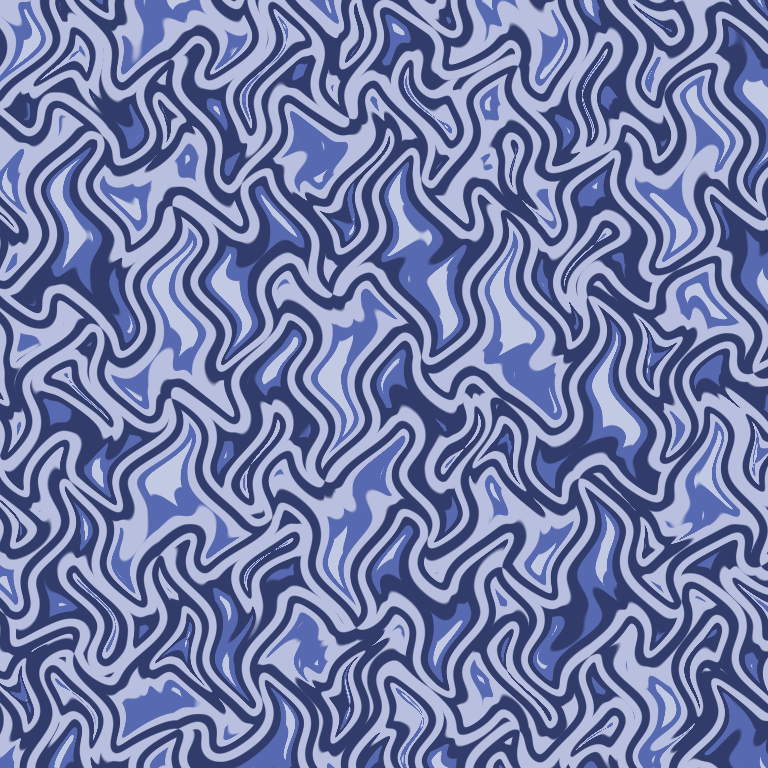
Write a three.js fragment shader that draws this pattern.

```glsl
// Marbled blue cells: a wave-warped diamond checkerboard with nested contour bands and inset drops.
varying vec2 vUv;

const float TAU = 6.2831853;
const vec3 LIGHT = vec3(0.725, 0.75, 0.87);
const vec3 PALE = vec3(0.76, 0.79, 0.89);
const vec3 BLUE = vec3(0.34, 0.41, 0.69);
const vec3 NAVY = vec3(0.195, 0.235, 0.42);

float hash(vec2 p, float seed) {
  return fract(sin(dot(p, vec2(127.1, 311.7)) + seed * 74.7) * 43758.5453);
}

float wave(float t, float period, float phase) {
  return sin(TAU * (t / period + phase));
}

// Layered sines bend the plane into steep arches and hanging drops.
vec2 warp(vec2 p) {
  vec2 q = p;
  q.x += 0.015 * wave(p.y, 0.125, 0.2) + 0.008 * wave(p.x + p.y, 0.31, 0.6);
  q.y += 0.054 * wave(q.x, 0.14, 0.1) + 0.017 * wave(p.x * 0.8 + p.y, 0.37, 0.35);
  return q;
}

// Diagonal lattice coordinates; each unit square is one cell.
vec2 lattice(vec2 p, float period) {
  vec2 q = warp(p);
  return vec2(q.x + q.y, q.x - q.y) / period;
}

// Distance to the nearest contour, positive in light-edged cells.
float signedContour(vec2 p, float period) {
  float e = 0.0005;
  vec2 w = lattice(p, period);
  vec2 alongX = (lattice(p + vec2(e, 0.0), period) - w) / e;
  vec2 alongY = (lattice(p + vec2(0.0, e), period) - w) / e;
  vec2 cell = floor(w);
  vec2 local = fract(w) - 0.5;
  float side = 1.0 - 2.0 * mod(cell.x + cell.y, 2.0);

  // Cell walls, with lattice units turned into canvas units.
  vec2 steepness = sqrt(alongX * alongX + alongY * alongY);
  vec2 wall = (0.5 - abs(local)) / steepness;
  float depth = min(wall.x, wall.y);

  // Inset drop: its interior swaps the tones.
  vec2 centre = (vec2(hash(cell, 1.0), hash(cell, 2.0)) - 0.5) * 0.42;
  float radius = mix(0.15, 0.25, hash(cell, 3.0));
  vec2 offset = local - centre;
  float reach = length(offset);
  vec2 outward = offset / max(reach, 0.0001);
  float slope = length(vec2(dot(outward, alongX), dot(outward, alongY)));
  if (hash(cell, 4.0) < 0.55) {
    depth = min(depth, abs(reach - radius) / max(slope, 0.0001));
    if (reach < radius) side = -side;
  }
  return side * depth;
}

float rise(float value, float limit) {
  float soft = 0.0011;
  return smoothstep(limit - soft, limit + soft, value);
}

// Bands from the contour inward: edge tone, opposite tone, blue, pale core.
vec3 bands(float contour) {
  float depth = abs(contour);
  float tone = rise(contour, 0.0);
  vec3 color = mix(NAVY, LIGHT, tone);
  color = mix(color, mix(LIGHT, NAVY, tone), rise(depth, 0.0105));
  color = mix(color, BLUE, rise(depth, 0.0225));
  return mix(color, PALE, rise(depth, 0.0365));
}

void main() {
  gl_FragColor = vec4(bands(signedContour(vUv, 0.222)), 1.0);
}
```
